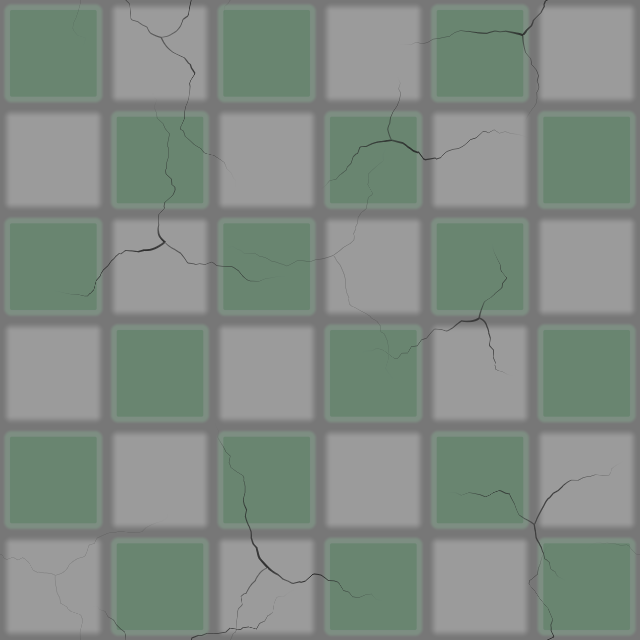
A WebGL 1 fragment shader for this pattern:

```glsl
precision highp float;
// Checkerboard of green and grey tiles with soft grout and fine branching cracks.
uniform vec2 u_resolution;

float hash(vec2 p) {
  vec3 h = fract(p.xyx * 0.1031);
  h += dot(h, h.yzx + 33.33);
  return fract((h.x + h.y) * h.z);
}

// Piecewise linear noise from -0.5 to 0.5; its corners keep the cracks jagged.
float jag(float x, float seed) {
  float i = floor(x);
  return mix(hash(vec2(i, seed)), hash(vec2(i + 1.0, seed)), x - i) - 0.5;
}

// Coverage of one tapering arm that leaves the origin at the given angle.
float crackArm(vec2 p, float angle, float reach, float strength, float seed, float px) {
  vec2 dir = vec2(cos(angle), sin(angle));
  float along = dot(p, dir);
  if (along < 0.0 || along > reach) return 0.0;
  float wobble = 0.36 * jag(along * 2.3, seed) + 0.13 * jag(along * 6.0, seed + 3.0)
               + 0.04 * jag(along * 19.0, seed + 7.0);
  float across = abs(dot(p, vec2(-dir.y, dir.x)) - wobble * min(along * 4.0, 1.0));
  float taper = 1.0 - along / reach;
  float patchy = 0.75 + jag(along * 5.0, seed + 11.0);
  float halfWidth = 0.002 + 0.009 * strength * taper * taper * patchy;
  float cover = clamp(halfWidth + 0.5 * px - across, 0.0, min(2.0 * halfWidth, px)) / px;
  return cover * smoothstep(0.0, 0.35, taper) * mix(0.35, 1.0, strength * patchy);
}

// Crack hubs on a jittered 3 by 3 grid, wrapped around the six-tile canvas.
float cracks(vec2 q, float px) {
  float dark = 0.0;
  for (int j = 0; j < 3; j++) {
    for (int i = 0; i < 3; i++) {
      vec2 g = vec2(float(i), float(j));
      vec2 jitter = vec2(hash(g + 17.0), hash(g + 41.0));
      vec2 p = mod(q - 2.0 * (g + 0.1 + 0.8 * jitter) + 3.0, 6.0) - 3.0;
      float turn = 6.2832 * hash(g + 73.0);
      float strength = hash(g + 97.0);
      for (int k = 0; k < 3; k++) {
        float arm = float(k);
        float seed = 20.0 * (g.x + 3.0 * g.y) + 200.0 * arm + 5.0;
        float angle = turn + 2.094 * arm + 0.9 * (hash(vec2(seed, 1.0)) - 0.5);
        float reach = mix(0.5, 1.6, hash(vec2(seed, 2.0)));
        dark = max(dark, crackArm(p, angle, reach, strength, seed, px));
      }
    }
  }
  return dark;
}

// Distance inward from the cell border, with slightly rounded corners.
float inset(vec2 p, float radius) {
  vec2 d = abs(p) - 0.5 + radius;
  return radius - length(max(d, 0.0)) - min(max(d.x, d.y), 0.0);
}

void main() {
  vec2 q = gl_FragCoord.xy / u_resolution * 6.0;
  float px = 6.0 / u_resolution.y;
  vec2 cell = floor(q);
  vec2 p = fract(q) - 0.5;
  float edge = inset(p, 0.11);

  // Grout, then either a pale rim with a crisp green face or a soft grey face.
  vec3 color = vec3(0.468);
  if (mod(cell.x + cell.y, 2.0) > 0.5) {
    color = mix(color, vec3(0.49, 0.555, 0.51), smoothstep(0.02, 0.062, edge));
    float face = smoothstep(-0.5, 0.5, (edge - 0.094) / max(px, 0.012));
    color = mix(color, vec3(0.41, 0.52, 0.44), face);
  } else {
    color = mix(color, vec3(0.606), smoothstep(0.015, 0.11, edge));
  }

  color = mix(color, vec3(0.15), 0.85 * cracks(q, px));
  gl_FragColor = vec4(color, 1.0);
}
```
